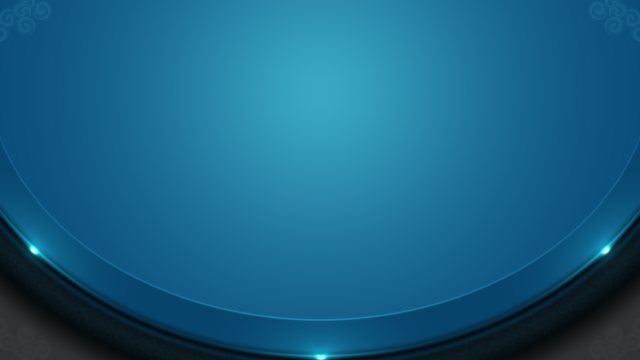
Reproduce this background procedurally as a Shadertoy shader.

```glsl
#define GLOW_CENTER vec2(0.0, 0.745)
#define GLOW_SIZE 0.54
#define FELT_CENTER vec2(0.0, 0.815)
#define FELT_RADII vec2(0.926, 0.704)
#define TABLE_CENTER vec2(0.0, 0.944)
#define TABLE_RADII vec2(1.088, 0.940)
#define RAIL_WIDTH 0.105
#define SIDE_LAMP vec2(0.795, 0.304)
#define FRONT_LAMP vec2(0.003, 0.010)
#define GRAIN_SCALE 95.0
#define SCROLL_COUNT 6

// Approximate signed distance to an ellipse, negative inside
float ellipseDistance(vec2 p, vec2 radii) {
    float k = length(p / radii);
    return k * (k - 1.0) / max(length(p / (radii * radii)), 1e-4);
}

vec2 hashGradient(vec2 cell) {
    vec2 h = vec2(dot(cell, vec2(127.1, 311.7)), dot(cell, vec2(269.5, 183.3)));
    return 2.0 * fract(sin(h) * 43758.5) - 1.0;
}

float gradientNoise(vec2 p) {
    vec2 i = floor(p), f = fract(p);
    vec2 u = f * f * f * (f * (f * 6.0 - 15.0) + 10.0);
    vec2 e = vec2(1.0, 0.0);
    float low = mix(dot(hashGradient(i), f), dot(hashGradient(i + e), f - e), u.x);
    float high = mix(dot(hashGradient(i + e.yx), f - e.yx),
                     dot(hashGradient(i + 1.0), f - 1.0), u.x);
    return mix(low, high, u.y);
}

float band(float d, float center, float width) {
    float t = (d - center) / width;
    return exp(-t * t);
}

// Curled ornaments fanned around a corner
float cornerScrolls(vec2 corner) {
    float ink = 0.0;
    for (int i = 0; i < SCROLL_COUNT; i++) {
        float n = float(i);
        float angle = 1.5708 * n / float(SCROLL_COUNT - 1);
        float reach = 0.055 + 0.035 * mod(n, 2.0);
        vec2 q = corner - reach * vec2(1.35 * cos(angle), sin(angle));
        float r = length(q);
        float curl = 0.5 + 0.5 * cos(atan(q.y, q.x) - r * 330.0 + n);
        float disc = 1.0 - smoothstep(0.024, 0.030, r);
        ink = max(ink, disc * (0.35 + 0.65 * smoothstep(0.35, 0.75, curl)));
    }
    return ink;
}

// Lamp light, stretched along the table edge: x = core, y = halo, z = wide spill
vec3 lampLight(vec2 offset, float d) {
    float along2 = max(dot(offset, offset) - d * d, 0.0);
    float r = sqrt(along2 + 2.2 * d * d);
    return vec3(band(r, 0.0, 0.011), exp(-r / 0.023), band(r, 0.0, 0.17));
}

vec3 surfaceColor(vec2 p, float felt) {
    float glow = exp(-pow(length(p - GLOW_CENTER) / GLOW_SIZE, 1.6));
    return mix(vec3(0.020, 0.265, 0.450), vec3(0.225, 0.655, 0.770), glow);
}

vec3 railColor(vec2 p, float d) {
    float grain = gradientNoise(p * GRAIN_SCALE) + 0.5 * gradientNoise(p * GRAIN_SCALE * 2.1);
    float roundness = band(d, 0.052, 0.034);
    vec3 leather = mix(vec3(0.010, 0.035, 0.050), vec3(0.045, 0.105, 0.135), roundness);
    leather *= 1.0 + 0.28 * grain;
    leather += vec3(0.010, 0.085, 0.140) * band(d, 0.017, 0.008);
    return leather;
}

void mainImage(out vec4 fragColor, in vec2 fragCoord) {
    float pixel = 1.0 / iResolution.y;
    float halfWidth = 0.5 * iResolution.x * pixel;
    vec2 p = fragCoord * pixel - vec2(halfWidth, 0.0);
    vec2 mirrored = vec2(abs(p.x), p.y);
    float felt = ellipseDistance(p - FELT_CENTER, FELT_RADII);
    float d = ellipseDistance(p - TABLE_CENTER, TABLE_RADII);
    float scrolls = cornerScrolls(vec2(halfWidth - mirrored.x, min(p.y, 1.0 - p.y)));
    vec3 light = lampLight(mirrored - SIDE_LAMP, d) + lampLight(p - FRONT_LAMP, d);

    // Playing surface and its darker border
    vec3 table = surfaceColor(p, felt);
    float below = 1.0 - smoothstep(0.55, 0.75, p.y);
    float border = smoothstep(-pixel, pixel, felt) * below;
    vec3 borderColor = vec3(0.025, 0.265, 0.420) + vec3(0.035, 0.135, 0.140) * light.z;
    table = mix(table, borderColor, border);
    float seamLight = mix(0.45, 1.0, band(p.x, 0.0, 0.45)) * below;
    table += vec3(0.07, 0.17, 0.19) * seamLight * band(felt, 0.0, 0.0028);
    table += vec3(0.035, 0.060, 0.045) * scrolls * step(0.5, p.y);
    table *= 1.0 - 0.55 * smoothstep(-0.028, 0.0, d);
    table += vec3(0.03, 0.25, 0.32) * band(d, -0.007, 0.004) * (0.2 + 0.8 * light.z);

    // Floor with the soft shadow of the rail
    vec3 floorColor = mix(vec3(0.025, 0.045, 0.050), vec3(0.185, 0.192, 0.195),
                          smoothstep(RAIL_WIDTH - 0.01, RAIL_WIDTH + 0.08, d));
    floorColor += 0.022 * scrolls;

    // Layers, then lamps over the edge
    vec3 color = mix(table, railColor(p, d), smoothstep(-0.002, 0.004, d));
    color = mix(color, floorColor, smoothstep(RAIL_WIDTH - 0.015, RAIL_WIDTH + 0.01, d));
    float spillMask = mix(1.0, 0.35, smoothstep(0.0, 0.012, d));
    color += vec3(0.12, 0.72, 0.75) * light.y * spillMask;
    color += vec3(0.80, 0.85, 0.80) * light.x * spillMask;
    fragColor = vec4(clamp(color, 0.0, 1.0), 1.0);
}
```
